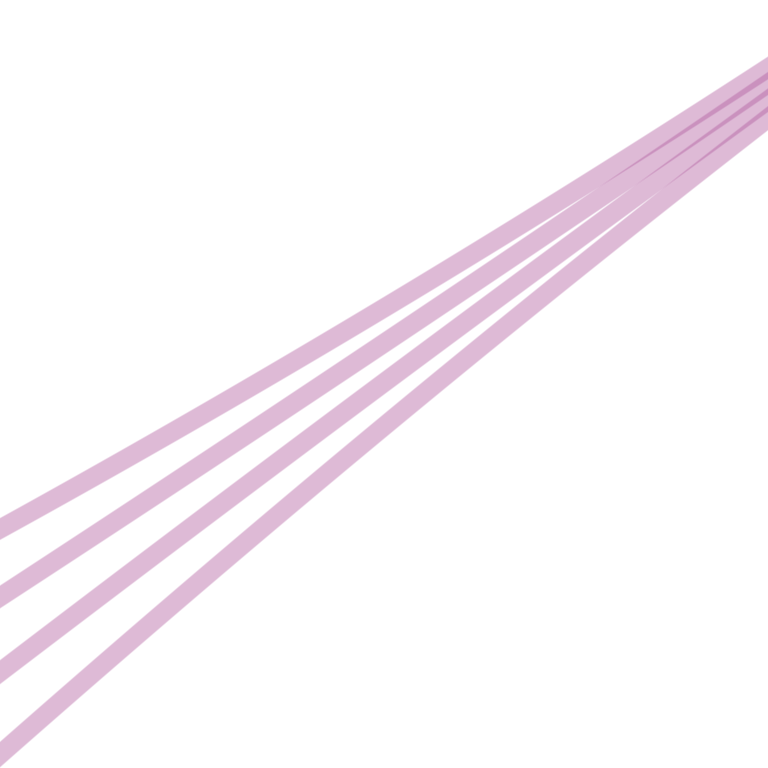
This background is drawn by a three.js fragment shader. Its source:

```glsl
varying vec2 vUv;

// Coverage of one gently bowed ribbon crossing from the left edge to the right
float ribbon(vec2 p, float leftY, float rightY, float bow) {
  float centre = mix(leftY, rightY, p.x) + 4.0 * bow * p.x * (1.0 - p.x);
  float slope = rightY - leftY + 4.0 * bow * (1.0 - 2.0 * p.x);
  float dist = abs(p.y - centre) / sqrt(1.0 + slope * slope) - 0.0124;
  return 1.0 - smoothstep(-0.0013, 0.0013, dist);
}

void main() {
  vec3 mauve = vec3(0.675, 0.325, 0.6);
  vec3 color = vec3(1.0);

  // Translucent fan: overlaps darken where the ribbons converge
  for (int n = 0; n < 4; n++) {
    float i = float(n);
    float leftY = 0.3112 - 0.0838 * i - 0.0047 * i * i;
    float rightY = 0.9115 - 0.0194 * i - 0.0008 * i * i;
    float bow = 0.0085 * i - 0.0124;
    color = mix(color, mauve, 0.4 * ribbon(vUv, leftY, rightY, bow));
  }

  gl_FragColor = vec4(color, 1.0);
}
```
